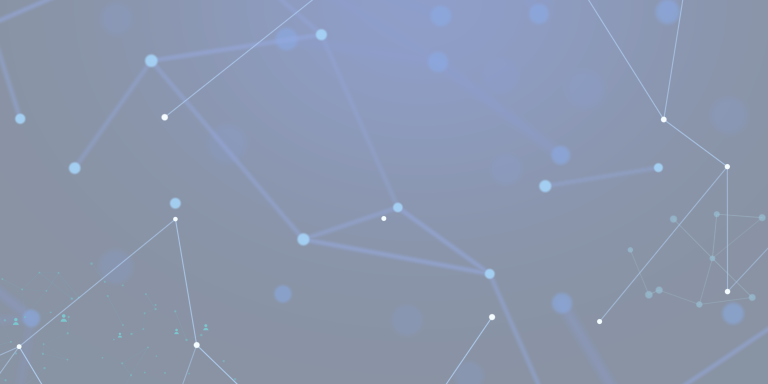
Write a Shadertoy shader that draws this background.

```glsl
vec2 hash2(vec2 p) {
    return fract(sin(vec2(dot(p, vec2(127.1, 311.7)), dot(p, vec2(269.5, 183.3)))) * 43758.5453);
}

// Coverage of a shape of the given radius, never sharper than one pixel
float disc(float dist, float radius, float blur) {
    float soft = max(blur, 0.7 / iResolution.y);
    return 1.0 - smoothstep(radius - soft, radius + soft, dist);
}

float segmentDistance(vec2 p, vec2 a, vec2 b) {
    vec2 ab = b - a;
    return length(p - a - ab * clamp(dot(p - a, ab) / dot(ab, ab), 0.0, 1.0));
}

vec2 nodeAt(vec2 cell, float size, float seed) {
    return size * (cell + 0.5 + 0.9 * (hash2(cell + seed) - 0.5));
}

// Nodes thin out by density and stay inside a round region (centre, radius)
bool nodeExists(vec2 cell, vec2 node, float seed, float density, vec3 region) {
    return hash2(cell + seed + 37.3).x < density && distance(node, region.xy) < region.z;
}

// Jittered grid of linked nodes: x = link coverage, y = node coverage
vec2 network(vec2 p, float size, float seed, float density, float linkChance,
             float nodeRadius, float linkWidth, vec3 region) {
    vec2 home = floor(p / size);
    vec2 cover = vec2(0.0);
    for (int j = -1; j <= 1; j++)
    for (int i = -1; i <= 1; i++) {
        vec2 cell = home + vec2(i, j);
        vec2 node = nodeAt(cell, size, seed);
        if (!nodeExists(cell, node, seed, density, region)) continue;

        float radius = nodeRadius * (0.8 + 0.4 * hash2(cell + seed + 5.7).y);
        cover.y = max(cover.y, disc(distance(p, node), radius, radius * 0.28));

        for (int k = 0; k < 4; k++) {
            vec2 other = cell + (k < 3 ? vec2(k - 1, 1) : vec2(1, 0));
            vec2 end = nodeAt(other, size, seed);
            vec2 chance = hash2(cell * 1.7 + other * 2.3 + seed);
            if (chance.x > linkChance || !nodeExists(other, end, seed, density, region)) continue;
            float link = disc(segmentDistance(p, node, end), linkWidth, linkWidth);
            cover.x = max(cover.x, link * (0.5 + 0.5 * chance.y));
        }
    }
    return cover;
}

// Small standing figure: round head above a domed body
float figure(vec2 p, float size) {
    float head = disc(length(p - vec2(0.0, 0.55) * size), 0.32 * size, 0.0);
    float dome = max(length(p + vec2(0.0, 0.5) * size) - 0.55 * size, -p.y - 0.5 * size);
    return max(head, disc(dome, 0.0, 0.0));
}

void mainImage(out vec4 fragColor, in vec2 fragCoord) {
    vec2 p = fragCoord / iResolution.y;
    vec3 everywhere = vec3(1.0, 0.5, 9.0);

    // Grey backdrop with a blue glow from the top
    vec2 fromGlow = p - vec2(1.1, 1.0);
    float glow = exp(-dot(fromGlow * fromGlow, vec2(2.2, 3.5)));
    vec3 color = mix(vec3(0.535, 0.575, 0.64), vec3(0.56, 0.62, 0.785), glow);

    // Faint large bokeh
    vec2 far = network(p, 0.36, 11.0, 0.55, 0.0, 0.045, 0.02, everywhere);
    color = mix(color, vec3(0.54, 0.62, 0.83), 0.25 * far.y);

    // Blurred network
    vec2 hazy = network(p, 0.31, 23.0, 0.55, 0.4, 0.027, 0.013, everywhere);
    color = mix(color, vec3(0.55, 0.62, 0.84), 0.35 * hazy.x);
    color = mix(color, vec3(0.54, 0.68, 0.92), 0.5 * hazy.y);

    // Slightly soft network
    vec2 soft = network(p, 0.33, 41.0, 0.6, 0.4, 0.014, 0.006, everywhere);
    color = mix(color, vec3(0.59, 0.67, 0.89), 0.5 * soft.x);
    color = mix(color, vec3(0.65, 0.83, 0.97), 0.9 * soft.y);

    // Pale cluster on the right
    vec2 pale = network(p, 0.1, 59.0, 0.8, 0.6, 0.008, 0.0012, vec3(1.83, 0.32, 0.2));
    color = mix(color, vec3(0.64, 0.76, 0.82), 0.45 * pale.x);
    color = mix(color, vec3(0.60, 0.75, 0.83), 0.7 * pale.y);

    // Teal specks and figures at the lower left
    vec2 specks = network(p, 0.05, 73.0, 0.6, 0.3, 0.0025, 0.001, vec3(0.2, -0.1, 0.44));
    color = mix(color, vec3(0.47, 0.72, 0.78), 0.2 * specks.x);
    color = mix(color, vec3(0.45, 0.78, 0.80), 0.55 * specks.y);
    for (int i = 0; i < 5; i++) {
        vec2 jitter = hash2(vec2(i, 8.0)) - 0.5;
        vec2 place = vec2(0.03 + 0.135 * float(i), 0.15) + vec2(0.08, 0.05) * jitter;
        color = mix(color, vec3(0.47, 0.83, 0.85), 0.8 * figure(p - place, 0.012 + 0.006 * jitter.y));
    }

    // Sharp network in front
    vec2 sharp = network(p, 0.3, 97.0, 0.6, 0.45, 0.007, 0.0014, everywhere);
    color = mix(color, vec3(0.71, 0.84, 0.99), 0.85 * sharp.x);
    color = mix(color, vec3(0.96, 0.99, 1.0), sharp.y);

    fragColor = vec4(color, 1.0);
}
```
